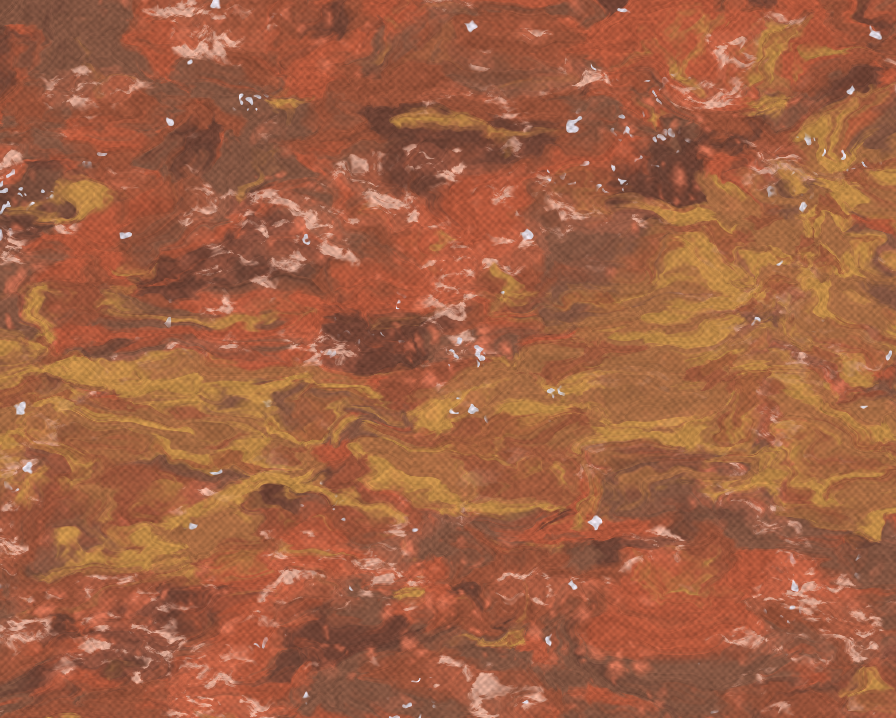
Write a Shadertoy shader that draws this texture.

```glsl
// Marbled acrylic pour on woven canvas: brown and red ground, ochre swirls, coral cells, pale flecks.
const vec3 UMBER = vec3(0.39, 0.245, 0.20);
const vec3 BROWN = vec3(0.505, 0.33, 0.255);
const vec3 RUST  = vec3(0.59, 0.32, 0.225);
const vec3 RED   = vec3(0.71, 0.345, 0.235);
const vec3 TAN   = vec3(0.655, 0.425, 0.265);
const vec3 OCHRE = vec3(0.745, 0.535, 0.28);
const vec3 CORAL = vec3(0.86, 0.47, 0.35);
const vec3 PINK  = vec3(0.89, 0.69, 0.61);
const vec3 FLECK = vec3(0.87, 0.87, 0.92);
const float THREADS = 92.0;        // weave repeats per canvas height
const float WEAVE_DEPTH = 0.07;
const float GRAIN_DEPTH = 0.13;
const float RELIEF = 0.6;
const vec2 SWIRL = vec2(0.34, 0.17);
const vec2 CURL = vec2(0.17, 0.10);
const vec2 RIPPLE = vec2(0.055, 0.035);

float hash(vec2 p) {
    return fract(sin(dot(p, vec2(127.1, 311.7))) * 43758.5453);
}

float noise(vec2 p) {
    vec2 i = floor(p), f = fract(p);
    f = f * f * (3.0 - 2.0 * f);
    return mix(mix(hash(i), hash(i + vec2(1, 0)), f.x),
               mix(hash(i + vec2(0, 1)), hash(i + vec2(1, 1)), f.x), f.y);
}

float fbm(vec2 p) {
    float sum = 0.0, amp = 0.5;
    for (int i = 0; i < 5; i++) {
        sum += amp * noise(p);
        p = mat2(1.6, 1.2, -1.2, 1.6) * p + 7.3;
        amp *= 0.55;
    }
    return sum / 1.055;
}

// Displacement from two independent noise fields
vec2 stir(vec2 p) {
    return vec2(fbm(p + 1.7), fbm(p + 28.3)) - 0.5;
}

// Soft elliptical region
float blob(vec2 p, vec2 centre, vec2 radius) {
    vec2 d = (p - centre) / radius;
    return exp(-dot(d, d));
}

// Scattered round cells of random size; density is the share of cells filled
float spots(vec2 p, float scale, float density, float softness) {
    vec2 g = p * scale, id = floor(g);
    float cover = 0.0;
    for (int y = -1; y <= 1; y++)
    for (int x = -1; x <= 1; x++) {
        vec2 c = id + vec2(x, y);
        vec2 centre = c + 0.15 + 0.7 * vec2(hash(c + 3.1), hash(c + 17.7));
        float radius = mix(0.15, 0.48, hash(c + 41.3));
        float on = step(hash(c + 71.9), density);
        cover = max(cover, on * (1.0 - smoothstep(radius - softness, radius + 0.08, length(g - centre))));
    }
    return cover;
}

void mainImage(out vec4 fragColor, in vec2 fragCoord) {
    vec2 p = fragCoord / iResolution.y;

    // Poured flow: three rounds of warping, stretched sideways
    vec2 warp = stir(p * vec2(2.6, 4.2));
    vec2 flow = p + warp * SWIRL;
    vec2 curl = stir(flow * vec2(7, 11));
    vec2 fine = flow + curl * CURL;
    fine += stir(fine * vec2(17, 29)) * RIPPLE;

    // Broad placement of the colours
    float bandY = 0.34 + 0.27 * smoothstep(0.6, 1.2, p.x) + 0.08 * (1.0 - smoothstep(0.0, 0.35, p.x));
    float bandWidth = 0.15 + 0.11 * smoothstep(0.7, 1.2, p.x);
    float ochreZone = 1.0 - smoothstep(0.45, 1.45, abs(flow.y - bandY) / bandWidth);
    float redZone = blob(flow, vec2(0.58, 0.63), vec2(0.26, 0.17))
                  + blob(flow, vec2(0.30, 0.12), vec2(0.22, 0.11))
                  + 0.8 * blob(flow, vec2(0.65, 0.97), vec2(0.40, 0.07))
                  + 0.8 * blob(flow, vec2(0.93, 0.15), vec2(0.16, 0.12))
                  + 0.7 * blob(flow, vec2(0.12, 0.63), vec2(0.16, 0.07));

    // Ground of brown, rust, red and dark pools
    float drift = fbm(fine * vec2(8, 15) + 31.0);
    float heat = fbm(fine * vec2(9, 17) + 57.0);
    float pool = fbm(fine * vec2(9, 14) + 83.0);
    vec3 col = mix(BROWN, RUST, smoothstep(0.40, 0.60, drift + 0.22 * (redZone - 0.3)));
    col = mix(col, RED, 0.9 * smoothstep(0.47, 0.64, heat + 0.20 * (redZone - 0.42)));
    col = mix(col, UMBER, 0.85 * smoothstep(0.54, 0.70, pool - 0.10 * ochreZone - 0.03 * redZone));

    // Ochre swirls: tan body, thin streaks, red showing through
    float marble = fbm(fine * vec2(8, 17) + 2.0 * warp);
    float gold = smoothstep(0.40, 0.56, marble + 0.34 * (ochreZone - 0.72));
    float streak = fbm(fine * vec2(15, 36) + 11.0);
    col = mix(col, TAN, 0.9 * gold);
    col = mix(col, OCHRE, gold * smoothstep(0.44, 0.60, streak));
    float seep = smoothstep(0.54, 0.66, fbm(fine * vec2(12, 30) + 43.0));
    col = mix(col, RUST, 0.75 * seep * gold);

    // Coral cells gathered in clusters
    float bare = 1.0 - 0.85 * gold;
    vec2 rough = p + 0.012 * (vec2(noise(p * 55.0), noise(p * 55.0 + 9.0)) - 0.5) + 0.05 * curl;
    float cluster = smoothstep(0.48, 0.62, fbm(p * vec2(5, 7) + 23.0) + 0.06 * redZone) * bare;
    float cells = max(spots(rough, 26.0, 0.45, 0.35), 0.85 * spots(rough + 5.0, 46.0, 0.45, 0.35));
    col = mix(col, mix(RED, CORAL, cells), 0.8 * cells * cluster);

    // Small pink patches with crumbly pale highlights
    float patchMask = smoothstep(0.55, 0.66, fbm(rough * vec2(11, 17) + 61.0)) * bare;
    float crumb = smoothstep(0.52, 0.68, fbm(rough * vec2(42, 85) + 5.0));
    col = mix(col, CORAL, 0.28 * patchMask);
    col = mix(col, PINK, 0.9 * patchMask * crumb);

    // Cool white flecks, rare and in small groups
    vec2 chip = p + 0.014 * (vec2(noise(p * 110.0), noise(p * 110.0 + 4.0)) - 0.5);
    float group = smoothstep(0.66, 0.74, fbm(p * 9.0 + 77.0));
    float flecks = max(spots(chip + 2.0, 62.0, 0.003, 0.12), group * spots(chip, 85.0, 0.18, 0.12));
    col = mix(col, FLECK, 0.9 * flecks);

    // Paint relief, woven threads and fine grain
    float slope = fbm(fine * vec2(26, 42)) - fbm((fine + vec2(-0.002, 0.003)) * vec2(26, 42));
    vec2 thread = 6.28318 * THREADS * (p + 0.0025 * vec2(noise(p * 30.0), noise(p * 30.0 + 6.0)));
    float weave = sin(thread.x) * sin(thread.y);
    col *= 1.0 + RELIEF * slope + WEAVE_DEPTH * weave + GRAIN_DEPTH * (noise(p * 230.0) - 0.5);
    fragColor = vec4(clamp(col, 0.0, 1.0), 1.0);
}
```
